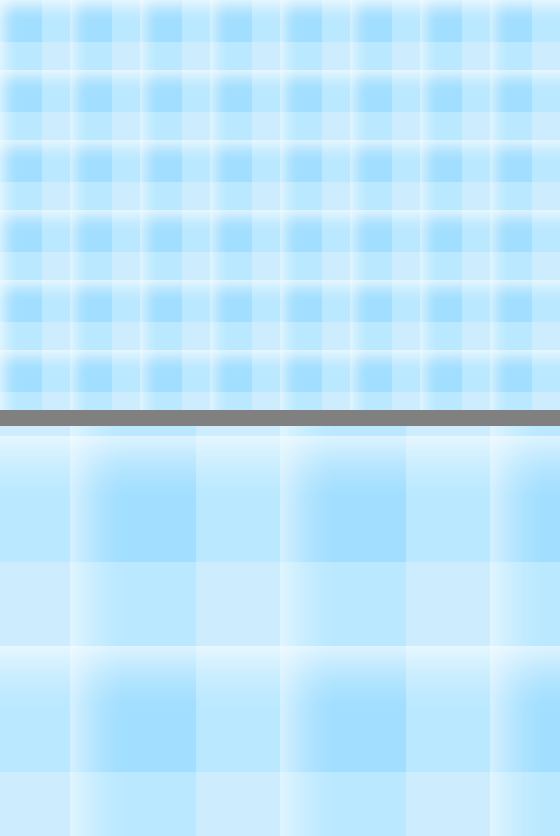
Top: the whole. Bottom: its middle third, enlarged.
A Shadertoy shader for this pattern:

```glsl
// Soft sky-blue gingham: eight square cells across, aligned to the top edge.
// Two crossing bands tint a pale ground; each band starts with a white glow
// that fades into the tint and ends in a crisp edge.

// 1 inside the band, which fills the first 0.6 of each cell
vec2 bandMask(vec2 t, float px) {
    return smoothstep(-0.5 * px, 0.5 * px, t)
         * (1.0 - smoothstep(0.6 - 0.5 * px, 0.6 + 0.5 * px, t));
}

// White light at the leading edge, fading over a given reach
vec2 edgeGlow(vec2 t, vec2 reach) {
    return pow(clamp(1.0 - max(t, 0.0) / reach, 0.0, 1.0), vec2(1.6));
}

void mainImage(out vec4 fragColor, in vec2 fragCoord) {
    // Cell coordinates, measured from the upper left
    float px = 8.0 / iResolution.x;
    vec2 cell = vec2(fragCoord.x, iResolution.y - fragCoord.y) * px;
    vec2 t = fract(cell + 0.2) - 0.2;

    vec2 band = bandMask(t, px);
    vec2 glow = band * edgeGlow(t, vec2(0.27, 0.31));

    // Pale ground, tinted once per band and a little more where they cross
    vec3 color = vec3(0.803, 0.928, 1.0);
    color -= vec3(0.073, 0.017, 0.0) * (band.x + band.y);
    color -= vec3(0.025, 0.022, 0.0) * band.x * band.y;

    // Upright glow first, then the stronger level glow over it
    vec3 light = vec3(0.98, 0.995, 1.0);
    color = mix(color, light, 0.58 * glow.x);
    color = mix(color, light, 0.68 * glow.y);

    fragColor = vec4(color, 1.0);
}
```
